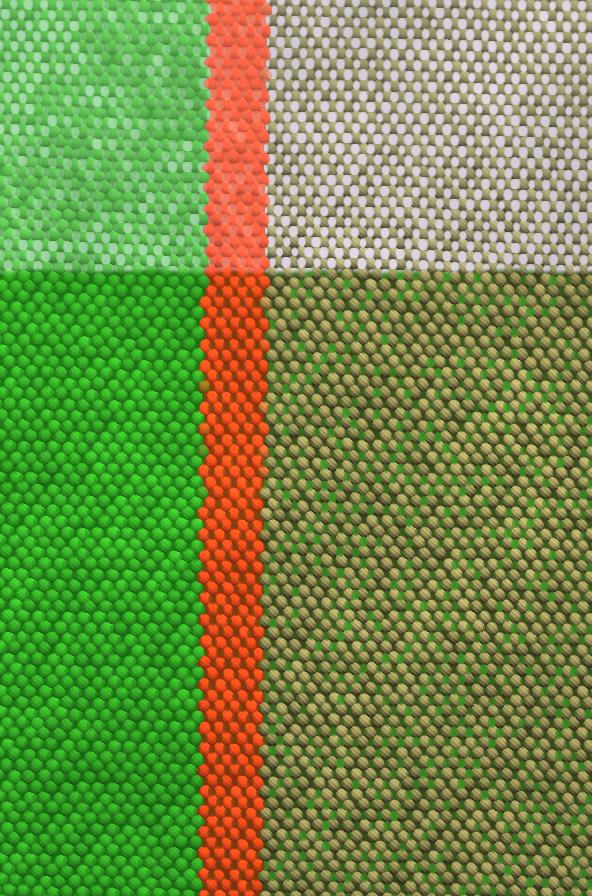
Reproduce this texture procedurally as a Shadertoy shader.

```glsl
const vec2 PITCH = vec2(0.0169, 0.0118); // knot spacing, in canvas heights

float hash(vec2 p) {
    p = fract(p * vec2(0.1031, 0.1137));
    p += dot(p, p.yx + 33.33);
    return fract((p.x + p.y) * p.x * 97.3);
}

// Layered sines, roughly -1 to 1
float drift(vec2 p, float freq) {
    float sum = 0.0, amp = 0.55;
    for (int i = 0; i < 4; i++) {
        sum += amp * sin(p.x * freq + 1.7 * sin(p.y * freq * 0.8 + float(i)));
        p = mat2(0.8, 0.6, -0.6, 0.8) * p + 0.37;
        freq *= 1.8;
        amp *= 0.55;
    }
    return sum;
}

// Highest staggered knot: xy offset from its centre, z height, w random id
vec4 nearestKnot(vec2 q, vec2 radius, float tilt) {
    vec4 best = vec4(0.0, 0.0, -9.0, 0.0);
    for (int j = -1; j <= 1; j++) {
        float row = floor(q.y) + float(j);
        float stagger = 0.5 * mod(row, 2.0);
        for (int i = -1; i <= 1; i++) {
            vec2 cell = vec2(floor(q.x - stagger) + float(i), row);
            float id = hash(cell + 7.0);
            vec2 jitter = (vec2(id, hash(cell + 53.0)) - 0.5) * vec2(0.18, 0.26);
            vec2 d = q - cell - vec2(0.5 + stagger, 0.5) - jitter;
            vec2 e = vec2(d.x + tilt * d.y, d.y) / radius;
            float height = 1.0 - dot(e, e);
            if (height > best.z) best = vec4(d, height, id);
        }
    }
    return best;
}

// Oval gap between neighbouring knots of a row: x is height, y random id
vec2 weftGap(vec2 q, vec2 radius) {
    float row = floor(q.y);
    float x = q.x - 0.5 * mod(row, 2.0) + 0.5;
    float id = hash(vec2(floor(x), row) + 19.0);
    vec2 d = vec2(fract(x) - 0.5 + 0.10 * (id - 0.5), fract(q.y) - 0.5);
    d /= radius * (0.75 + 0.4 * id);
    return vec2(1.0 - dot(d, d), id);
}

// Slightly slanted stripe: x is green coverage, y is brown coverage
vec2 stripeSides(vec2 uv, float soft) {
    float left = mix(0.337, 0.350, uv.y);
    float right = mix(0.442, 0.451, uv.y);
    return vec2(1.0 - smoothstep(left - soft, left + soft, uv.x),
                smoothstep(right - soft, right + soft, uv.x));
}

vec3 threeBands(vec3 green, vec3 orange, vec3 brown, vec2 sides) {
    return mix(mix(orange, green, sides.x), brown, sides.y);
}

void mainImage(out vec4 fragColor, in vec2 fragCoord) {
    vec2 uv = fragCoord / iResolution.xy;
    float aspect = iResolution.x / iResolution.y;
    vec2 p = vec2(uv.x * aspect, uv.y);
    vec2 zone = stripeSides(uv, 0.006);

    // Gently bent weave grid
    vec2 bend = vec2(0.0020 * drift(p, 9.0), 0.025 * p.x + 0.0022 * drift(p.yx + 3.0, 8.0));
    vec2 q = (p + bend) / PITCH;
    float upper = smoothstep(0.693, 0.701, uv.y + 0.002 * drift(p, 60.0));
    float haze = smoothstep(0.45, 1.0, uv.y);

    // Rounded knots
    vec2 radius = mix(vec2(0.43, 0.70), vec2(0.49, 0.74), zone.x);
    vec4 knot = nearestKnot(q, radius, mix(0.10, -0.12, zone.x));
    float pixel = 1.0 / (iResolution.y * PITCH.y);
    float soft = 0.16 + 0.22 * haze + 0.7 * pixel;
    float cover = smoothstep(-soft, soft, knot.z - 0.06);

    // Each knot takes the colour of the band at its centre
    vec2 centre = uv - knot.xy * PITCH / vec2(aspect, 1.0);
    vec2 sides = stripeSides(mix(uv, centre, cover), 0.002);

    // Warp threads and the shade between them
    vec3 warpLow = threeBands(vec3(0.20, 0.65, 0.14), vec3(0.97, 0.31, 0.11), vec3(0.53, 0.50, 0.30), sides);
    vec3 warpHigh = threeBands(vec3(0.33, 0.71, 0.28), vec3(1.00, 0.36, 0.23), vec3(0.54, 0.52, 0.36), sides);
    vec3 shadeLow = threeBands(vec3(0.10, 0.46, 0.07), vec3(0.66, 0.20, 0.04), vec3(0.22, 0.27, 0.10), sides);
    vec3 shadeHigh = threeBands(vec3(0.23, 0.60, 0.21), vec3(0.90, 0.31, 0.19), vec3(0.36, 0.34, 0.23), sides);
    vec3 warp = mix(warpLow, warpHigh, upper);
    vec3 shade = mix(shadeLow, shadeHigh, upper);

    // Lit upper flank and twisted fibres
    float slope = dot(knot.xy, vec2(0.25, 0.65));
    float gain = mix(0.75, 1.35, sides.y) * (1.0 - 0.45 * haze);
    float light = 0.30 * knot.z - 0.12 + slope + 0.22 * (knot.w - 0.5);
    float strands = sin(dot(knot.xy, vec2(17.0, 13.0)) + 6.0 * knot.w);
    light += strands * mix(0.05, 0.09, sides.y) * (1.0 - 0.6 * haze);
    vec3 cloth = mix(shade, warp * clamp(0.95 + gain * light, 0.4, 1.45), cover);

    // Weft colour showing through the gaps
    vec2 gap = weftGap(q, mix(vec2(0.25, 0.48), vec2(0.30, 0.58), upper));
    vec3 gapLow = threeBands(vec3(0.09, 0.43, 0.06), vec3(0.45, 0.26, 0.06),
        mix(vec3(0.20, 0.33, 0.10), vec3(0.24, 0.62, 0.15), gap.y), sides);
    vec3 gapHigh = threeBands(vec3(0.66, 0.87, 0.69), vec3(0.99, 0.62, 0.55),
        vec3(0.85, 0.82, 0.87), sides);
    vec3 weft = mix(gapLow, gapHigh, upper);

    // Pale flecks gather at the top and near the outer edge on the green side
    float gather = 0.35 + 0.4 * smoothstep(0.85, 0.98, uv.y)
        + 0.3 * (1.0 - smoothstep(0.0, 0.14, uv.x))
        + 0.25 * (1.0 - smoothstep(0.70, 0.76, uv.y));
    float flecks = clamp(gather + 0.35 * drift(p, 18.0) + 0.8 * (gap.y - 0.5), 0.0, 0.9);
    float showLow = threeBands(vec3(0.35), vec3(0.70), vec3(0.35 + 0.5 * gap.y), sides).x;
    float showHigh = threeBands(vec3(flecks), vec3(0.15 + 0.45 * gap.y), vec3(0.98), sides).x;
    float opening = smoothstep(-0.05 - soft, 0.25 + soft, gap.x);
    cloth = mix(cloth, weft, opening * mix(showLow, showHigh, upper));

    // Broad unevenness, veiled top and dim foot
    cloth *= 1.0 + 0.05 * drift(p + 5.0, 14.0);
    cloth *= 1.0 - 0.08 * (1.0 - smoothstep(0.0, 0.45, uv.y));
    cloth = mix(cloth, vec3(0.86, 0.88, 0.84), 0.07 * haze * upper);
    fragColor = vec4(clamp(cloth, 0.0, 1.0), 1.0);
}
```
